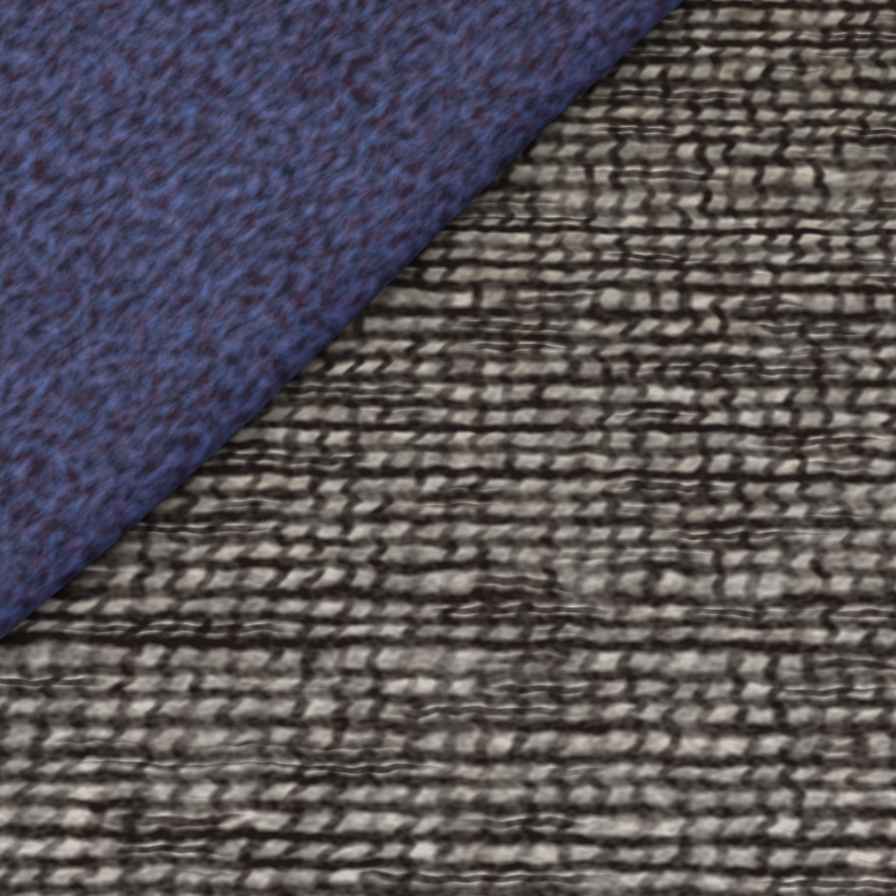
Write a Shadertoy shader that draws this texture.

```glsl
// A folded blue felt cloth lies diagonally over a coarse grey-brown tweed.
// The tweed is a warped grid of plump yarn beads between dark gaps; the felt
// is slanted gradient noise. A curved edge divides them with a contact shadow.

const float TAU = 6.2832;

float hash(vec2 p) {
    vec3 q = fract(p.xyx * vec3(0.1031, 0.1030, 0.0973));
    q += dot(q, q.yzx + 33.33);
    return fract((q.x + q.y) * q.z);
}

float corner(vec2 cell, vec2 offset) {
    float angle = TAU * hash(cell);
    return dot(vec2(cos(angle), sin(angle)), offset);
}

// Gradient noise, about -0.7 to 0.7
float noise(vec2 p) {
    vec2 i = floor(p), f = p - i;
    vec2 s = f * f * f * (f * (f * 6.0 - 15.0) + 10.0);
    vec2 e = vec2(1.0, 0.0);
    float low = mix(corner(i, f), corner(i + e, f - e), s.x);
    float high = mix(corner(i + e.yx, f - e.yx), corner(i + 1.0, f - 1.0), s.x);
    return mix(low, high, s.y);
}

float fbm(vec2 p) {
    float sum = 0.0, gain = 1.0;
    for (int i = 0; i < 3; i++) {
        sum += gain * noise(p);
        p = p * 2.03 + 17.7;
        gain *= 0.5;
    }
    return sum;
}

// Height of the felt's edge across the canvas
float edgeHeight(float x) {
    return 0.286 + 0.92 * x - 0.012 * sin(6.9 * x) + 0.003 * noise(vec2(x * 14.0, 2.0));
}

// Yarn grid: columns fan out towards the bottom, rows tighten towards the top
vec2 yarnCoords(vec2 uv) {
    float y = uv.y + 0.012 * uv.x;
    float column = (uv.x - 0.5) * mix(22.0, 34.0, uv.y) + 50.0;
    float row = 30.0 * y + 8.0 * y * y + 9.81;
    column += 0.26 * noise(uv * vec2(9.0, 18.0)) + 0.16 * noise(uv * vec2(30.0, 50.0) + 7.0);
    row += 0.60 * noise(vec2(0.0, (y - 0.505) * 13.0));
    row += 0.20 * noise(uv * vec2(12.0, 20.0) + 31.0) + 0.15 * noise(uv * vec2(42.0, 40.0));
    return vec2(column, row);
}

// Darkness of a soft gap around the nearest whole coordinate
float gap(float coord, float width) {
    float d = abs(fract(coord + 0.5) - 0.5);
    return 1.0 - smoothstep(0.06, width, d);
}

vec3 tweed(vec2 uv) {
    vec2 yarn = yarnCoords(uv);
    float rowLine = floor(yarn.y + 0.5);
    float bulge = sin(TAU * yarn.y);

    // Row gaps come and go along their length
    float rowDepth = 0.88 + 0.40 * (hash(vec2(rowLine, 3.0)) - 0.5);
    rowDepth += 0.55 * noise(vec2(yarn.x * 0.4, rowLine * 7.3));
    float rowWidth = 0.38 + 0.10 * (hash(vec2(rowLine, 21.0)) - 0.5);
    float rowGap = gap(yarn.y, rowWidth) * clamp(rowDepth, 0.35, 1.0);

    // In places a yarn splits into two thin strands
    float split = smoothstep(0.08, 0.32, noise(vec2(yarn.x * 0.22, yarn.y * 0.7) + 90.0));
    rowGap = max(rowGap, 0.75 * split * gap(yarn.y + 0.5, 0.22));

    // Slanted column gaps run on through the rows with varying depth
    float column = yarn.x + 0.11 * bulge;
    column += 0.24 * noise(vec2(yarn.x * 0.3, yarn.y * 0.8 + 70.0));
    float columnLine = floor(column + 0.5);
    float columnDepth = 0.72 + 0.95 * noise(vec2(columnLine * 5.7, yarn.y * 0.9));
    columnDepth += 0.30 * (hash(vec2(columnLine, 9.0)) - 0.5);
    columnDepth = clamp(columnDepth, 0.08, 1.0) * mix(0.82, 1.0, uv.y);
    float columnGap = gap(column, 0.32) * columnDepth;

    // Plump yarn lit from above, with twisted fibres and broad tone
    float light = (1.0 - 0.97 * rowGap) * (1.0 - 0.90 * columnGap);
    light *= 0.85 - 0.07 * bulge + 0.42 * noise(yarn * vec2(0.9, 1.1) + 5.0);
    light += 0.24 * noise(vec2(uv.x * 60.0 + uv.y * 40.0, uv.y * 110.0 - uv.x * 30.0));
    light += 0.16 * noise(uv * vec2(110.0, 150.0));
    light += 0.07 * noise(uv * 5.0 + 20.0) + 0.06 * (uv.x - uv.y);
    light = clamp(light, 0.0, 1.1);

    vec3 gapColor = vec3(0.125, 0.098, 0.090);
    vec3 yarnColor = mix(vec3(0.74, 0.72, 0.70), vec3(0.69, 0.66, 0.61), uv.y);
    yarnColor += vec3(0.030, 0.0, -0.030) * noise(yarn * 0.6 + 40.0);
    return mix(gapColor, yarnColor, light);
}

vec3 felt(vec2 uv, float depth) {
    // Short tufts slant up to the right, bent by a slow flow
    vec2 p = uv + 0.008 * vec2(noise(uv * 17.0), noise(uv * 17.0 + 50.0));
    vec2 fibre = vec2(dot(p, vec2(0.74, 0.67)), dot(p, vec2(-0.67, 0.74)));
    float grain = fbm(fibre * vec2(44.0, 88.0));
    float tufts = noise(uv * 58.0 + 9.0);
    float patches = noise(uv * 8.0 + 3.0);
    float sheen = exp(-12.0 * dot(uv - vec2(0.14, 0.75), uv - vec2(0.14, 0.75)));
    float tone = 0.42 + 0.76 * grain + 0.30 * tufts + 0.18 * patches + 0.12 * sheen;
    tone = clamp(tone, 0.0, 1.25);

    vec3 color = mix(vec3(0.180, 0.150, 0.210), vec3(0.350, 0.380, 0.550), tone);
    color += vec3(0.060, -0.010, -0.025) * noise(uv * 55.0 + 80.0);

    // The rolled edge turns bluer and darker
    float roll = 1.0 - smoothstep(0.0, 0.075, depth);
    color = mix(color, color * vec3(0.82, 0.84, 0.94), roll);
    return color * mix(0.62, 1.0, smoothstep(0.0, 0.018, depth));
}

void mainImage(out vec4 fragColor, in vec2 fragCoord) {
    vec2 uv = fragCoord / iResolution.xy;
    float pixel = 1.0 / iResolution.y;
    float inside = (uv.y - edgeHeight(uv.x)) * 0.73; // Positive on the felt
    float shadow = exp(-max(-inside, 0.0) / 0.016);
    vec3 ground = tweed(uv) * (1.0 - 0.65 * shadow);
    vec3 color = mix(ground, felt(uv, max(inside, 0.0)), smoothstep(-pixel, pixel, inside));
    fragColor = vec4(clamp(color, 0.0, 1.0), 1.0);
}
```
